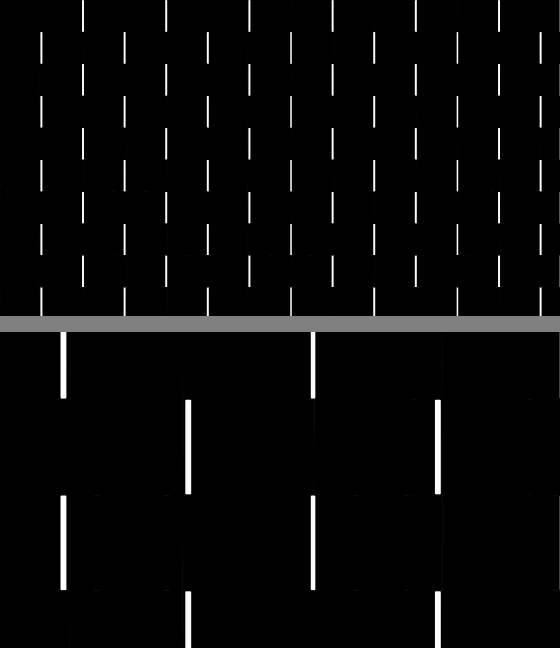
Top: the whole. Bottom: its middle third, enlarged.
Give the GLSL for this pattern, as a WebGL 2 fragment shader.

```glsl
#version 300 es
precision highp float;
// Upright white dashes on black in a brick layout: rows alternate by half a
// column pitch. Each dash is a rounded-box distance function; barely visible
// hairlines and specks follow the columns and row joints.

uniform vec2 u_resolution;
out vec4 fragColor;

float hash(vec2 p) {
    vec3 q = fract(vec3(p.xyx) * 0.1031);
    q += dot(q, q.yzx + 33.33);
    return fract((q.x + q.y) * q.z);
}

float gradientAt(vec2 cell, vec2 offset) {
    float angle = 6.2832 * hash(cell);
    return dot(vec2(cos(angle), sin(angle)), offset);
}

float gradientNoise(vec2 p) {
    vec2 i = floor(p), f = p - i;
    vec2 u = f * f * f * (f * (f * 6.0 - 15.0) + 10.0);
    float low = mix(gradientAt(i, f), gradientAt(i + vec2(1, 0), f - vec2(1, 0)), u.x);
    float high = mix(gradientAt(i + vec2(0, 1), f - vec2(0, 1)), gradientAt(i + 1.0, f - 1.0), u.x);
    return mix(low, high, u.y);
}

float roundedBox(vec2 p, vec2 halfSize, float radius) {
    vec2 q = abs(p) - halfSize + radius;
    return length(max(q, 0.0)) + min(max(q.x, q.y), 0.0) - radius;
}

void main() {
    // Canvas height is one unit; rows are counted from the top.
    vec2 p = gl_FragCoord.xy / u_resolution.y;
    float pixel = 1.0 / u_resolution.y;
    vec2 pitch = vec2(0.13165, 0.10104);
    float x = p.x + 0.0006;
    float y = 1.0 - p.y;

    float row = floor(y / pitch.y);
    float parity = mod(row, 2.0);
    float column = 2.0 * floor((x / pitch.x - parity) * 0.5 + 0.5) + parity;
    vec2 local = vec2(x - column * pitch.x, y - (row + 0.5) * pitch.y);

    // Dashes: columns 7 and 11 are thinner, the left border stays empty.
    float thin = float(column == 7.0 || column == 11.0);
    float halfWidth = mix(0.0031, 0.0024, thin);
    float d = roundedBox(local, vec2(halfWidth, 0.0499), 0.0012);
    float dash = clamp(0.5 - d / pixel, 0.0, 1.0) * step(0.5, column);

    // Dim sliver cut off by the right border in the even rows.
    float right = u_resolution.x / u_resolution.y;
    d = roundedBox(vec2(p.x - right, local.y), vec2(0.0022, 0.0499), 0.0);
    float sliver = 0.5 * clamp(0.5 - d / pixel, 0.0, 1.0) * (1.0 - parity);

    // Faint hairlines beside every column, broken along their length.
    float nearest = floor(x / pitch.x + 0.5);
    float shift = (hash(vec2(nearest, 4.0)) - 0.5) * 0.02;
    float hairDistance = abs(x - nearest * pitch.x - shift) - 0.001;
    float hair = clamp(0.5 - hairDistance / pixel, 0.0, 1.0);
    hair *= 0.03 * smoothstep(-0.2, 0.3, gradientNoise(vec2(nearest * 7.3, y * 9.0)));

    // Sparse specks along the row joints.
    float joint = abs(y - pitch.y * floor(y / pitch.y + 0.5)) - 0.001;
    float speck = clamp(0.5 - joint / pixel, 0.0, 1.0);
    speck *= 0.06 * smoothstep(0.3, 0.5, gradientNoise(vec2(x * 90.0, row * 5.7)));

    float light = max(0.99 * dash, max(sliver, max(hair, speck)));
    fragColor = vec4(vec3(light), 1.0);
}
```
